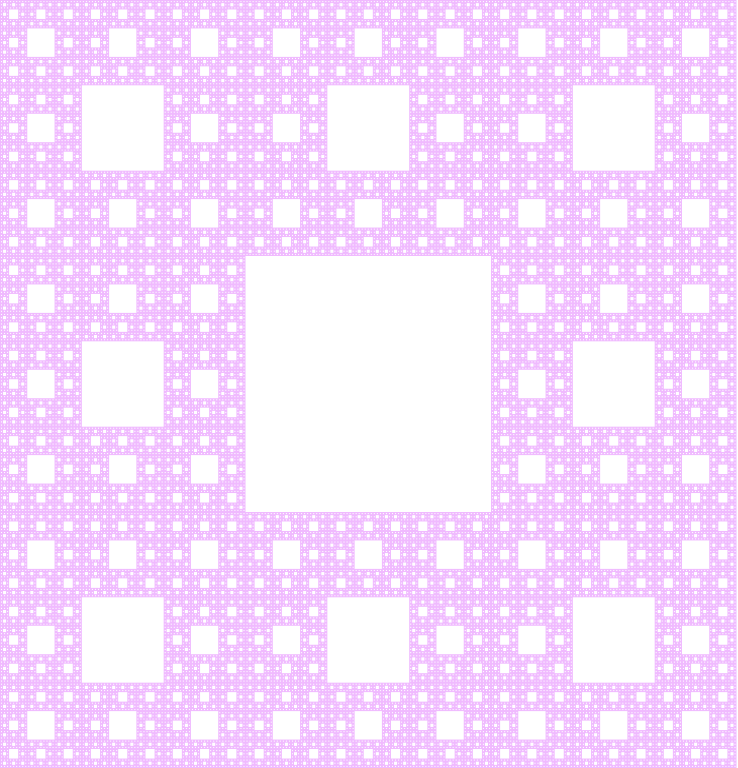
Reproduce this pattern procedurally as a Shadertoy shader.

```glsl
const int LEVELS = 6;
const vec3 PAPER = vec3(1.0);
const vec3 INK = vec3(0.94, 0.73, 1.0);
const vec2 CARPET_SIZE = vec2(0.998, 1.0);

// Running integral of a unit-period stripe that fills the middle third
vec2 stripeIntegral(vec2 x) {
    return floor(x) / 3.0 + clamp(fract(x) - 1.0 / 3.0, 0.0, 1.0 / 3.0);
}

// Box-filtered area of the central hole in each unit cell
float holeCoverage(vec2 cell, vec2 footprint) {
    vec2 stripes = (stripeIntegral(cell + 0.5 * footprint)
                  - stripeIntegral(cell - 0.5 * footprint)) / footprint;
    return clamp(stripes.x * stripes.y, 0.0, 1.0);
}

// Fraction of the footprint left after punching holes at every scale
float carpetCoverage(vec2 p, vec2 footprint, int levels) {
    float solid = 1.0;
    float cells = 1.0;
    for (int level = 0; level < levels; level++) {
        solid *= 1.0 - holeCoverage(p * cells, footprint * cells);
        cells *= 3.0;
    }
    return solid;
}

// Smoothed outer border of the unit square
float squareCoverage(vec2 p, vec2 footprint) {
    vec2 inside = clamp((0.5 - abs(p - 0.5)) / footprint + 0.5, 0.0, 1.0);
    return inside.x * inside.y;
}

void mainImage(out vec4 fragColor, in vec2 fragCoord) {
    vec2 p = fragCoord / (iResolution.xy * CARPET_SIZE);
    vec2 footprint = 1.0 / (iResolution.xy * CARPET_SIZE);

    float solid = carpetCoverage(p, footprint, LEVELS) * squareCoverage(p, footprint);
    fragColor = vec4(mix(PAPER, INK, solid), 1.0);
}
```
